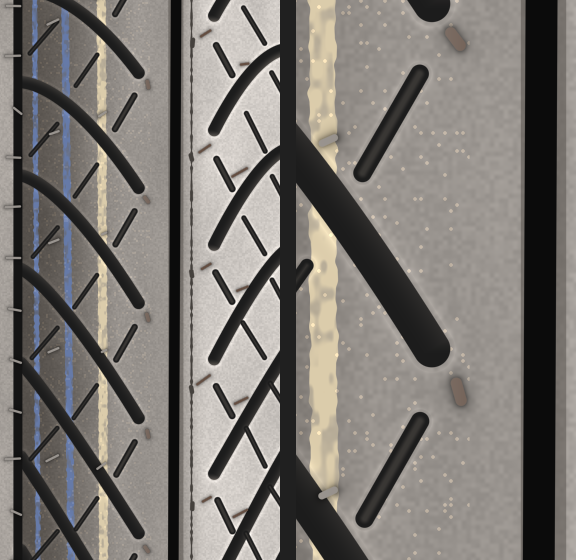
Left, the full canvas; right, a detail of the centre.
Give the GLSL for this texture, as a Shadertoy shader.

```glsl
#define SHADOW vec3(0.11, 0.11, 0.11)
#define CHARCOAL vec3(0.34, 0.32, 0.30)
#define RUBBER vec3(0.60, 0.58, 0.56)
#define SHEEN vec3(0.80, 0.78, 0.76)
#define BLUE_PAINT vec3(0.40, 0.48, 0.66)
#define CREAM_PAINT vec3(0.86, 0.80, 0.67)
#define GROOVE_RADIUS 2.2
#define PAINT_WEAR 0.45
#define GRAIN 0.10

float hash(vec2 p) {
    vec3 q = fract(vec3(p.xyx) * 0.1031);
    q += dot(q, q.yzx + 33.33);
    return fract((q.x + q.y) * q.z);
}

float noise(vec2 p) {
    vec2 i = floor(p), f = fract(p);
    f = f * f * (3.0 - 2.0 * f);
    return mix(mix(hash(i), hash(i + vec2(1, 0)), f.x),
               mix(hash(i + vec2(0, 1)), hash(i + vec2(1, 1)), f.x), f.y);
}

float cover(float d) {
    float aa = 75.0 / iResolution.x;
    return 1.0 - smoothstep(-aa, aa, d);
}

// Distance to a column of slanted strokes; jitter tilts and shifts each one
float strokes(vec2 p, vec2 origin, float period, vec2 halfSpan, float jitter) {
    float k = round((p.y - origin.y) / period);
    float r = (hash(vec2(k + 20.0, origin.x)) - 0.5) * jitter;
    vec2 q = p - origin - vec2(r, k * period + r);
    vec2 span = halfSpan + vec2(-r, r) * 0.7;
    return length(q - span * clamp(dot(q, span) / dot(span, span), -1.0, 1.0));
}

// Bowed groove from the open end to the rounded end: distance, side
vec2 groove(vec2 p, vec2 open, vec2 tip, float bow) {
    vec2 size = tip - open;
    float t = clamp((p.x - open.x) / size.x, 0.01, 1.0);
    for (int i = 0; i < 3; i++) {
        float slope = size.y * bow * pow(t, bow - 1.0) / size.x;
        vec2 off = p - open - size * vec2(t, pow(t, bow));
        t = clamp(t + (off.x + off.y * slope) / (1.0 + slope * slope) / size.x, 0.01, 1.0);
    }
    vec2 off = p - open - size * vec2(t, pow(t, bow));
    return vec2(length(off), off.y);
}

vec3 paintStripe(vec3 col, vec2 p, float x, float halfWidth, vec3 paint) {
    float edge = abs(p.x - x) - halfWidth + 0.5 * (noise(p * vec2(0.5, 0.9)) - 0.5);
    float wear = PAINT_WEAR * smoothstep(0.45, 0.9, noise(p * vec2(1.2, 0.6)));
    return mix(col, paint, cover(edge) * (1.0 - wear));
}

void mainImage(out vec4 fragColor, in vec2 fragCoord) {
    // Canvas is 100 across and 200 down, y measured from the top
    vec2 uv = fragCoord / iResolution.xy;
    vec2 p = vec2(100.0 * uv.x, 200.0 * (1.0 - uv.y));

    // Rounded ribs lit from the right
    vec3 leftRib = mix(CHARCOAL, RUBBER, smoothstep(10.0, 50.0, p.x));
    vec3 rightRib = mix(RUBBER, SHEEN, smoothstep(63.0, 74.0, p.x));
    vec3 col = mix(leftRib, rightRib, smoothstep(61.0, 65.0, p.x));
    col = mix(col, RUBBER * 1.08, cover(p.x - 5.0));
    col *= 0.95 + 0.10 * noise(p * vec2(0.12, 0.035));
    col *= 1.0 + GRAIN * (noise(p * 1.8) - 0.5);

    // Worn paint lines and dusty specks
    col = paintStripe(col, p, 12.4 + 0.006 * p.y, 0.9, BLUE_PAINT);
    col = paintStripe(col, p, 23.2 + 0.011 * p.y, 1.3, BLUE_PAINT);
    col = paintStripe(col, p, 36.2 + 0.004 * p.y, 1.6, CREAM_PAINT);
    vec2 cell = floor(p * 1.4);
    float speck = length(fract(p * 1.4) - 0.5) - 0.3;
    col += vec3(0.16, 0.13, 0.09) * cover(speck) * step(0.93, hash(cell)) * cover(abs(p.x - 32.0) - 22.0);

    // Long grooves, steeper and straighter toward the bottom
    vec2 near = vec2(1e3, 0.0);
    for (int i = -1; i < 7; i++) {
        float k = float(i);
        vec2 a = groove(p, vec2(7.0, -4.0 + 33.3 * k), vec2(49.5, 26.0 + 41.1 * k), max(1.9 - 0.2 * k, 1.05));
        vec2 b = groove(p, vec2(103.0, 17.5 + 35.7 * k), vec2(76.5, 46.5 + 40.9 * k), max(1.8 - 0.25 * k, 1.05));
        if (a.x < near.x) near = a;
        if (b.x < near.x) near = b;
    }
    float wall = near.x - GROOVE_RADIUS;
    float side = near.y * (p.x > 63.0 ? 1.0 : -0.6);
    vec3 grooveCol = mix(SHADOW, CHARCOAL * 1.25, smoothstep(-0.5, 3.5, side));
    col *= 1.0 + 0.13 * exp(-abs(wall - 0.6) * 2.0);
    col = mix(col, grooveCol, cover(wall));

    // Short sipes in slanted columns
    float sipe = strokes(p, vec2(44.8, 40.4), 41.1, vec2(3.3, -5.8), 0.8) - 1.1;
    sipe = min(sipe, strokes(p, vec2(30.5, 24.7), 39.6, vec2(4.1, -5.8), 0.8) - 0.8);
    sipe = min(sipe, strokes(p, vec2(15.9, 13.8), 36.2, vec2(4.6, -5.4), 0.8) - 0.8);
    sipe = min(sipe, strokes(p, vec2(80.0, 21.4), 40.6, vec2(2.9, 5.2), 0.8) - 1.2);
    sipe = min(sipe, strokes(p, vec2(91.0, 9.4), 37.5, vec2(3.6, 6.5), 0.8) - 0.9);
    sipe = min(sipe, strokes(p, vec2(99.5, 30.5), 37.0, vec2(2.5, 4.5), 0.8) - 0.9);
    col *= 1.0 + 0.12 * exp(-abs(sipe - 0.4) * 3.0);
    col = mix(col, mix(SHADOW, CHARCOAL, 0.5 * smoothstep(-0.3, -1.0, sipe)), cover(sipe));

    // Straight channels and the ragged moulding seam
    col = mix(col, SHADOW * 0.7, cover(abs(p.x - 6.4) - 1.6));
    col = mix(col, CHARCOAL, cover(abs(p.x - 62.8) - 2.7) * 0.55);
    col = mix(col, SHADOW * 0.4, cover(abs(p.x - 62.9 + 0.005 * p.y) - 1.9));
    float seam = abs(p.x - 68.4) - 0.15 - 0.4 * noise(vec2(p.y * 0.8, 3.0));
    seam = min(seam, strokes(p, vec2(68.5, 15.0), 41.4, vec2(0.1, 0.9), 0.6) - 0.8);
    col = mix(col, CHARCOAL * 0.8, cover(seam));

    // Moulding whiskers with a soft shadow
    float hair = strokes(p, vec2(5.2, 2.5), 18.0, vec2(2.1, 0.3), 2.2);
    hair = min(hair, strokes(p, vec2(19.0, 47.0), 39.0, vec2(1.8, -0.8), 2.0));
    hair = min(hair, strokes(p, vec2(36.8, 41.0), 42.0, vec2(1.0, -0.6), 1.6));
    hair = min(hair, strokes(p, vec2(52.4, 29.8), 41.6, vec2(0.5, 0.8), 1.0) - 0.25);
    hair = min(hair, strokes(p, vec2(73.5, 12.0), 41.5, vec2(1.6, -1.0), 2.0));
    hair = min(hair, strokes(p, vec2(86.5, 22.0), 40.5, vec2(1.9, -0.8), 2.0));
    col *= 1.0 - 0.35 * exp(-max(hair - 0.5, 0.0) * 2.0);
    vec3 hairCol = mix(RUBBER, CHARCOAL * vec3(1.15, 0.95, 0.85), smoothstep(35.0, 65.0, p.x));
    col = mix(col, hairCol, cover(hair - 0.42));

    fragColor = vec4(clamp(col, 0.0, 1.0), 1.0);
}
```
